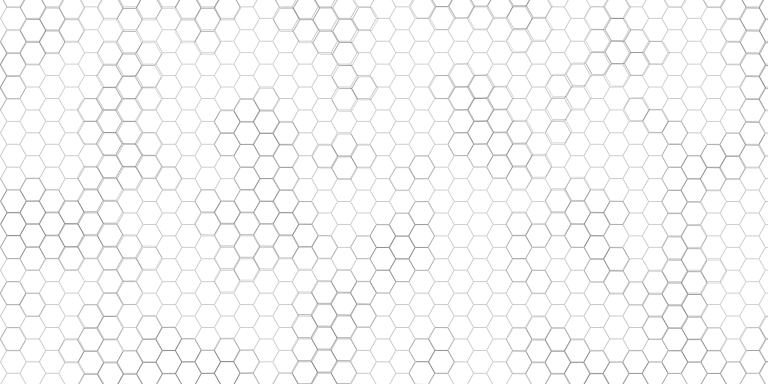
Give the GLSL for this pattern, as a Shadertoy shader.

```glsl
// Fine grey honeycomb of flat-topped hexagons on white, about 39.5 columns by 17 rows.
// A second, slightly drifting honeycomb lies on top; gradient noise picks clusters
// of its cells, and their outlines multiply into darker or doubled lines.

// Lengths are fractions of the canvas height.
const vec2  PITCH = vec2(0.05065, 0.05964);   // column and row spacing
const vec2  ORIGIN = vec2(0.440, 0.7734);     // centre of one cell
const float LINE_WIDTH = 0.0024;
const float BASE_INK = 0.215;                 // darkness of the plain grid
const float BASE_FADE = 0.05;                 // slow variation of that darkness
const float CLUSTER_FREQ = 0.31;              // cluster noise, per row
const float CLUSTER_LEVEL = 0.04;             // higher gives fewer marked cells
const float CLUSTER_JITTER = 0.22;            // raggedness of cluster borders
const vec2  CLUSTER_INK = vec2(0.09, 0.23);   // lightest and darkest marked cell
const float DRIFT = 0.009;                    // reach of the second grid's offset
const float DRIFT_FREQ = 1.7;

const float SQRT3 = 1.7320508;
const vec2  LATTICE = vec2(SQRT3, 1.0);       // two columns by one row

float hash(vec2 p) {
    vec3 h = fract(vec3(p.xyx) * 0.1031);
    h += dot(h, h.yzx + 33.33);
    return fract((h.x + h.y) * h.z);
}

float cornerSlope(vec2 corner, vec2 offset) {
    float angle = 6.2831853 * hash(corner + 57.0);
    return dot(vec2(cos(angle), sin(angle)), offset);
}

float gradientNoise(vec2 p) {
    vec2 i = floor(p), f = fract(p);
    vec2 u = f * f * f * (f * (f * 6.0 - 15.0) + 10.0);
    vec2 e = vec2(1.0, 0.0);
    float low  = mix(cornerSlope(i, f), cornerSlope(i + e.xy, f - e.xy), u.x);
    float high = mix(cornerSlope(i + e.yx, f - e.yx), cornerSlope(i + e.xx, f - e.xx), u.x);
    return mix(low, high, u.y);
}

// Canvas position to a space where rows are one unit apart.
vec2 toGrid(vec2 p) {
    return (p - ORIGIN) / PITCH * vec2(0.5 * SQRT3, 1.0);
}

// Distance to the nearest cell edge; also the centres on both sides of it.
float hexEdge(vec2 q, out vec2 cell, out vec2 neighbour) {
    vec2 a = q - LATTICE * floor(q / LATTICE + 0.5);
    vec2 b = q - LATTICE * (floor(q / LATTICE) + 0.5);
    vec2 local = dot(a, a) < dot(b, b) ? a : b;
    cell = q - local;

    float reach = -1.0;
    vec2 normal = vec2(0.0);
    for (int i = 0; i < 6; i++) {
        float angle = radians(30.0 + 60.0 * float(i));
        vec2 n = vec2(cos(angle), sin(angle));
        float along = dot(local, n);
        if (along > reach) {
            reach = along;
            normal = n;
        }
    }
    neighbour = cell + normal;
    return 0.5 - reach;
}

// Ink of one cell's extra outline, zero outside the clusters.
float clusterInk(vec2 centre) {
    vec2 id = floor(centre * vec2(2.0 / SQRT3, 2.0) + 0.5);
    vec2 snapped = id * vec2(0.5 * SQRT3, 0.5);
    float density = gradientNoise(snapped * CLUSTER_FREQ + 11.3);
    density += CLUSTER_JITTER * (hash(id + 200.0) - 0.5);
    float tone = 0.6 * hash(id + 300.0) + 1.2 * max(density, 0.0);
    return step(CLUSTER_LEVEL, density) * mix(CLUSTER_INK.x, CLUSTER_INK.y, min(tone, 1.0));
}

// Box-filtered coverage, exact for lines thinner than a pixel.
float lineCoverage(float d, float width, float pixel) {
    vec2 sides = (d + vec2(0.5, -0.5) * width) / pixel + 0.5;
    sides = clamp(sides, 0.0, 1.0);
    return sides.x - sides.y;
}

void mainImage(out vec4 fragColor, in vec2 fragCoord) {
    vec2 p = fragCoord / iResolution.y;
    float pixel = 1.0 / (iResolution.y * PITCH.y);
    float width = LINE_WIDTH / PITCH.y;
    vec2 cell, neighbour;

    // Plain grid
    float edge = hexEdge(toGrid(p), cell, neighbour);
    float ink = BASE_INK + BASE_FADE * gradientNoise(p * 3.0 + 40.0);
    float tone = 1.0 - ink * lineCoverage(edge, width, pixel);

    // Drifting outlines of the clustered cells
    vec2 drift = DRIFT * vec2(gradientNoise(p * DRIFT_FREQ + 5.0),
                              gradientNoise(p * DRIFT_FREQ + 23.0));
    edge = hexEdge(toGrid(p + drift), cell, neighbour);
    float marked = 1.0 - (1.0 - clusterInk(cell)) * (1.0 - clusterInk(neighbour));
    tone *= 1.0 - marked * lineCoverage(edge, width, pixel);

    fragColor = vec4(vec3(tone), 1.0);
}
```
